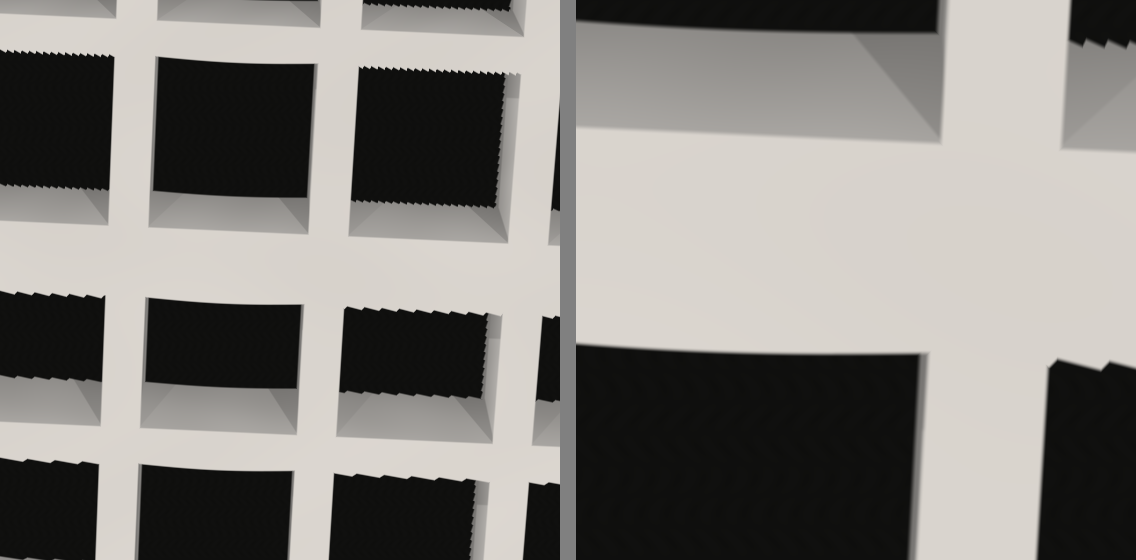
Left: the whole. Right: its middle third, enlarged.
Reproduce this pattern procedurally as a Shadertoy shader.

```glsl
float fill(float d) {
    return smoothstep(0.0, max(0.004, 1.5 / iResolution.y), d);
}

// Continuous sawtooth with a slow rise and a quick fall
float sawtooth(float t) {
    t = fract(t);
    return min(t * 1.2, (1.0 - t) * 6.0);
}

float ripple(vec2 p) {
    return sin(p.x * 9.0 + 2.0 * sin(p.y * 7.0)) * sin(p.y * 11.0 + p.x * 4.0);
}

void mainImage(out vec4 fragColor, in vec2 fragCoord) {
    vec2 p = fragCoord / iResolution.y;
    p.y = 1.0 - p.y;

    // Columns lean and converge slightly toward the bottom
    float pitch = 0.366 - 0.0195 * p.y;
    float u = (p.x - 0.280 + 0.0417 * p.y) / pitch;
    float column = floor(u);
    float fromLeft = fract(u) * pitch;
    float fromRight = 0.81 * pitch - fromLeft;

    // Rows slope and alternate between tall and short openings
    float v = p.y - 0.045 * p.x;
    float pairIndex = floor((v - 0.086) / 0.729);
    float w = v - 0.086 - pairIndex * 0.729;
    float isShort = step(0.37, w);
    float row = 2.0 * pairIndex + isShort;
    float fromTop = w - 0.431 * isShort;
    float fromBottom = mix(0.31 - 0.03 * max(pairIndex, 0.0), 0.669, isShort) - w;

    // Serrated edges on the outer columns, a soft bow on the middle one
    float isOuter = min(abs(column), 1.0);
    float teeth = 0.0055 * sawtooth(p.x / (0.013 + 0.018 * max(row, 0.0)));
    float bow = 0.005 * sin(3.14159 * clamp(fract(u) / 0.81, 0.0, 1.0));
    float edge = mix(bow, teeth, isOuter);

    // Visible depth of the ledge and side walls
    float ledge = 0.047 + 0.048 * (v + fromBottom);
    float rightWall = 0.056 * max(p.x + fromRight - 0.45, 0.0);
    float leftWall = 0.03 * max(0.45 - p.x + fromLeft, 0.0);
    float ledgeDepth = clamp(fromBottom / ledge, 0.0, 1.0);
    float wallDepth = fromRight / max(rightWall, 0.001);

    // Ledge shading with angled shadows in both corners
    float shade = mix(0.66, 0.55, ledgeDepth);
    shade -= 0.08 * fill(0.055 * ledgeDepth - fromRight + rightWall * ledgeDepth);
    shade -= 0.03 * fill(0.065 * ledgeDepth - fromLeft);

    // Side walls meet the ledge along a diagonal seam
    float wallShade = mix(0.70, 0.57, clamp(wallDepth, 0.0, 1.0)) - 0.08 * fill(0.05 - fromTop);
    float onWall = fill((ledgeDepth - wallDepth) * rightWall);
    shade = mix(shade, wallShade, onWall);
    shade = mix(shade, 0.45, fill(leftWall * ledgeDepth - fromLeft));

    // Dark recess
    float wallTeeth = 0.003 * sawtooth(p.y / 0.014) * step(0.5, column);
    float sides = min(fromRight - rightWall - wallTeeth, fromLeft - leftWall);
    float recess = fill(min(sides, min(fromBottom - ledge + edge * 0.8, fromTop - edge)));
    float grain = 0.004 * sin(p.x * 410.0 + 3.0 * sin(p.y * 130.0)) * sin(p.y * 170.0);
    vec3 darkColor = vec3(0.06, 0.06, 0.055) + grain;

    // Pale frame over everything
    float opening = fill(min(min(fromLeft, fromRight), min(fromTop - edge, fromBottom)));
    vec3 frameColor = vec3(0.85, 0.83, 0.805) + 0.008 * ripple(p) + 0.012 * (p.y - 0.5);
    vec3 innerColor = shade * vec3(1.0, 0.983, 0.96) + 0.01 * ripple(p * 3.0);
    vec3 color = mix(frameColor, mix(innerColor, darkColor, recess), opening);
    fragColor = vec4(color, 1.0);
}
```
